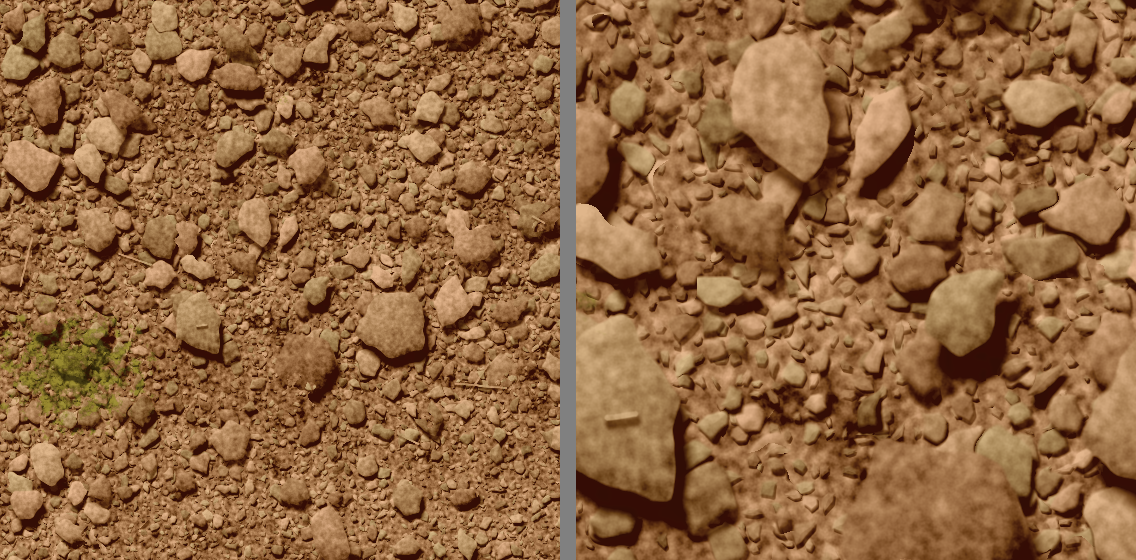
Left: the whole. Right: its middle third, enlarged.
This texture is drawn by a three.js fragment shader. Its source:

```glsl
varying vec2 vUv;

#define TAU 6.2831853
#define LAYERS 6
#define FINEST_CELLS 92.0
#define LAYER_RATIO 0.61
#define CORNER_SHARPNESS 16.0
#define EDGE 0.0015
#define SHADOW_OFFSET vec2(0.06, -0.14)
#define CONTRAST 1.35
#define LIGHT_DIR vec2(-0.45, 0.89)
#define SOIL_TINT vec3(1.02, 0.98, 0.97)
#define MOSS_DARK vec3(0.30, 0.26, 0.04)
#define MOSS_LIGHT vec3(0.58, 0.54, 0.16)

vec2 hash2(vec2 p) {
  vec3 q = fract(p.xyx * vec3(0.1031, 0.1030, 0.0973));
  q += dot(q, q.yzx + 33.33);
  return fract((q.xx + q.yz) * q.zy);
}

float corner(vec2 cell, vec2 f, vec2 o) {
  return dot(hash2(cell + o) * 2.0 - 1.0, f - o);
}

float gradientNoise(vec2 p) {
  vec2 i = floor(p), f = fract(p);
  vec2 u = f * f * f * (f * (f * 6.0 - 15.0) + 10.0);
  float low = mix(corner(i, f, vec2(0.0)), corner(i, f, vec2(1.0, 0.0)), u.x);
  float high = mix(corner(i, f, vec2(0.0, 1.0)), corner(i, f, vec2(1.0)), u.x);
  return 1.6 * mix(low, high, u.y);
}

float fbm(vec2 p) {
  float sum = 0.0, amp = 0.6;
  for (int i = 0; i < 4; i++) {
    sum += amp * gradientNoise(p);
    p = mat2(1.6, 1.2, -1.2, 1.6) * p + 17.3;
    amp *= 0.65;
  }
  return sum;
}

// Chipped irregular polygon: outward normal in xy, distance in z
vec3 stone(vec2 q, vec2 id) {
  if (dot(q, q) > 6.0) return vec3(0.0, 0.0, 2.0);
  vec2 h = hash2(id + 7.3);
  float c = cos(h.x * TAU), s = sin(h.x * TAU);
  mat2 turn = mat2(c, s, -s, c);
  q = turn * q;
  q.y *= 1.0 + 0.7 * h.y;
  float sum = 0.0;
  vec2 normal = vec2(0.0);
  for (int i = 0; i < 6; i++) {
    vec2 r = hash2(id + 13.7 * float(i + 1));
    float a = (float(i) + 0.7 * r.x) * TAU / 6.0;
    vec2 dir = vec2(cos(a), sin(a));
    float w = exp(CORNER_SHARPNESS * (dot(q, dir) - 0.7 - 0.4 * r.y));
    sum += w;
    normal += w * dir;
  }
  return vec3((normal / sum) * turn, log(sum) / CORNER_SHARPNESS);
}

// Earth tones from deep shadow (0) to sunlit stone (4)
vec3 earthRamp(float t) {
  vec3 c = mix(vec3(0.20, 0.05, 0.02), vec3(0.42, 0.25, 0.09), clamp(t, 0.0, 1.0));
  c = mix(c, vec3(0.57, 0.40, 0.24), clamp(t - 1.0, 0.0, 1.0));
  c = mix(c, vec3(0.68, 0.52, 0.35), clamp(t - 2.0, 0.0, 1.0));
  c = mix(c, vec3(0.79, 0.63, 0.47), clamp(t - 3.0, 0.0, 1.0));
  return c + 0.09 * clamp(t - 4.0, 0.0, 1.0);
}

void main() {
  vec2 uv = vUv;
  float grain = fbm(uv * 75.0);
  float grit = gradientNoise(uv * 150.0);
  float broad = fbm(uv * 5.0 + 40.0);
  float patches = fbm(uv * 13.0 + 71.0);
  vec2 rough = vec2(gradientNoise(uv * 50.0), gradientNoise(uv * 50.0 + 91.0)) * 0.004;

  // Crumbly soil with dark hollows
  float tone = 2.5 + 1.7 * grain + 1.1 * grit + 0.8 * broad;
  tone -= 1.6 * smoothstep(0.1, 0.6, patches);
  vec3 tint = SOIL_TINT;
  float cover = 0.75 + 0.6 * smoothstep(0.25, 0.9, uv.y) + 0.6 * broad;

  // Stones, painted from gravel up to rocks
  float cells = FINEST_CELLS;
  for (int layer = 0; layer < LAYERS; layer++) {
    float level = float(layer) / float(LAYERS - 1);
    vec2 p = (uv + rough) * cells;
    float density = mix(0.68, 0.3, level) * cover;
    float nearest = 2.0, second = 2.0, shade = 0.0;
    vec2 normal = vec2(0.0), look = vec2(0.0);
    for (int k = 0; k < 9; k++) {
      vec2 cell = floor(p) + vec2(mod(float(k), 3.0), floor(float(k) / 3.0)) - 1.0;
      vec2 id = cell + 57.0 * float(layer + 1);
      vec2 trait = hash2(id + 3.1);
      if (trait.x > density) continue;
      vec2 q = p - cell - 0.2 - 0.6 * hash2(id);
      float radius = mix(0.22, 0.5, trait.y);
      vec3 body = stone(q / radius, id);
      float shadowDist = stone((q - SHADOW_OFFSET) / radius, id).z * radius;
      float strength = mix(0.55, 1.0, hash2(id + 5.9).x) * mix(0.75, 1.0, level);
      shade = max(shade, strength * (1.0 - smoothstep(-0.05, 0.06, shadowDist)));
      float d = body.z * radius;
      second = min(second, max(d, nearest));
      if (d < nearest) {
        nearest = d;
        normal = body.xy;
        look = hash2(id + 21.7);
      }
    }
    float blur = EDGE * cells;
    float mask = 1.0 - smoothstep(-blur, blur, nearest);
    float rim = smoothstep(-0.14, 0.0, nearest);
    float face = 2.85 + 1.5 * (look.x - 0.5) + 1.0 * grain + 0.5 * grit + 0.6 * broad - 0.4 * patches;
    face += dot(normal, LIGHT_DIR) * (0.35 + 0.8 * rim) - 0.3 * rim;
    face -= 1.6 * (1.0 - smoothstep(0.0, 0.07, second - nearest));
    tone = mix(tone * (1.0 - shade), face, mask);
    tint = mix(tint, mix(vec3(1.02, 0.99, 0.99), vec3(0.95, 1.0, 0.94), look.y * look.y), mask);
    cells *= LAYER_RATIO;
  }

  // Dry straws with a thin shadow
  for (int i = 0; i < 9; i++) {
    vec2 r = hash2(vec2(float(i) * 3.7, 11.0));
    float a = r.x * 9.0 + r.y * 5.0;
    vec2 dir = vec2(cos(a), sin(a)), q = uv - hash2(vec2(float(i), 29.0));
    float along = clamp(dot(q, dir), -0.06 * r.y, 0.06 * r.y);
    float d = length(q - dir * along + rough * 0.3);
    float below = length(q + vec2(-0.001, 0.004) - dir * along);
    tone *= 1.0 - 0.5 * (1.0 - smoothstep(0.001, 0.005, below));
    tone = mix(tone, 3.4 + grain, 1.0 - smoothstep(0.001, 0.001 + EDGE, d));
  }
  tone = 2.5 + CONTRAST * (tone - 2.5);
  vec3 color = earthRamp(tone) * tint;

  // Moss: one main clump and scattered tufts
  float clump = 1.0 - length((uv - vec2(0.13, 0.34)) * vec2(6.0, 8.0));
  float tuft = fbm(uv * 4.5 + 8.0) - 0.66;
  float leaves = fbm(uv * 42.0 + 63.0);
  float moss = smoothstep(0.0, 0.3, max(clump * 0.6, tuft) + 0.6 * leaves - 0.12);
  moss *= smoothstep(-0.25, 0.1, max(clump, tuft));
  vec3 leafColor = mix(MOSS_DARK, MOSS_LIGHT, clamp(0.5 + leaves + 0.8 * grain, 0.0, 1.0));
  color = mix(color, leafColor * mix(0.5, 1.0, clamp(tone * 0.4, 0.0, 1.0)), moss * 0.85);

  gl_FragColor = vec4(color, 1.0);
}
```
